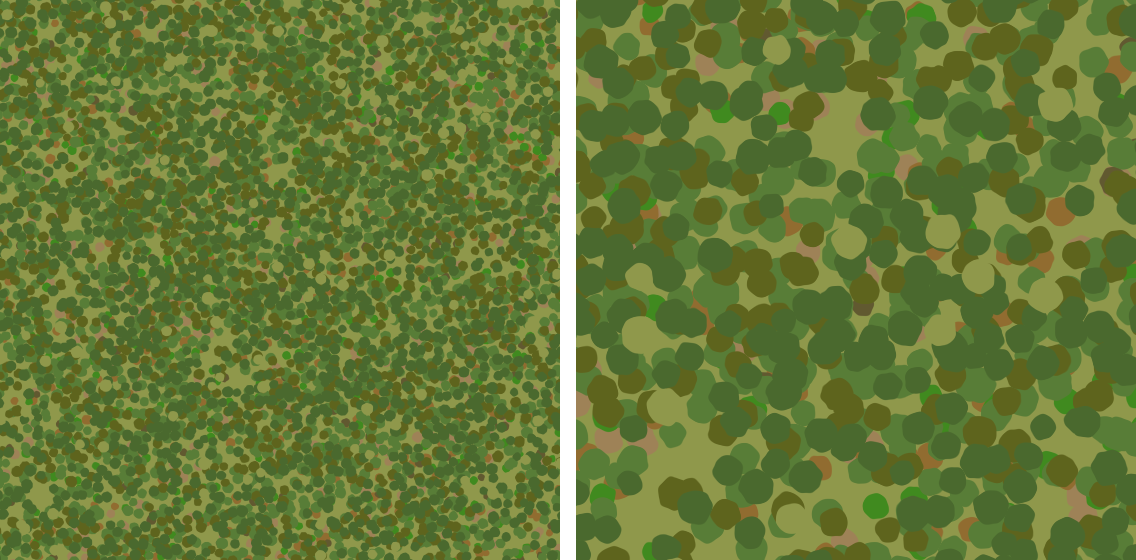
Left, the full canvas; right, a detail of the centre.
This pattern is drawn by a WebGL 1 fragment shader. Its source:

```glsl
precision highp float;

uniform vec2 u_resolution;

const float CELL = 0.019;
const float DOT_RADIUS = 0.009;

const vec3 STRAW = vec3(0.56, 0.595, 0.295);
const vec3 TAN = vec3(0.62, 0.51, 0.34);
const vec3 RUST = vec3(0.57, 0.425, 0.19);
const vec3 UMBER = vec3(0.38, 0.35, 0.19);
const vec3 BRIGHT_GREEN = vec3(0.25, 0.54, 0.12);
const vec3 LEAF_GREEN = vec3(0.345, 0.49, 0.215);
const vec3 OLIVE = vec3(0.37, 0.392, 0.115);
const vec3 FOREST = vec3(0.29, 0.412, 0.18);

vec3 hash3(vec2 p) {
  vec3 q = fract(p.xyx * vec3(0.1031, 0.1030, 0.0973));
  q += dot(q, q.yxz + 33.33);
  return fract((q.xxy + q.yzz) * q.zyx);
}

vec2 gradient(vec2 corner) {
  float angle = 6.2832 * hash3(corner).x;
  return vec2(cos(angle), sin(angle));
}

float gradientNoise(vec2 p) {
  vec2 i = floor(p);
  vec2 f = p - i;
  vec2 u = f * f * f * (f * (f * 6.0 - 15.0) + 10.0);
  vec2 e = vec2(1.0, 0.0);
  float bottom = mix(dot(gradient(i), f),
                     dot(gradient(i + e.xy), f - e.xy), u.x);
  float top = mix(dot(gradient(i + e.yx), f - e.yx),
                  dot(gradient(i + e.xx), f - e.xx), u.x);
  return mix(bottom, top, u.y);
}

// Chance of a dot at p: patchy, slightly wider than tall, thinner near corners
float patchDensity(vec2 p, float density, float clumping, float seed) {
  vec2 fromCentre = p - 0.5;
  float falloff = 1.13 - 0.8 * dot(fromCentre, fromCentre);
  float patches = gradientNoise(p * vec2(10.0, 15.0) + seed * 17.3);
  return density * falloff * max(0.0, 1.0 + clumping * patches);
}

// Coverage of one layer of jittered dots
float dotLayer(vec2 p, float size, float density, float clumping,
               float seed, float pixel) {
  vec2 shift = vec2(0.37, 0.71) * seed;
  vec2 home = floor(p / CELL + shift);
  float cover = 0.0;
  for (int y = -1; y <= 1; y++) {
    for (int x = -1; x <= 1; x++) {
      vec2 id = home + vec2(float(x), float(y));
      vec3 jitter = hash3(id + seed * 71.0);
      vec2 centre = (id + jitter.xy - shift) * CELL;
      float radius = DOT_RADIUS * size * mix(0.82, 1.18, jitter.z);
      float d = length(p - centre) - radius;
      if (d < pixel) {
        float chance = hash3(id + seed * 43.0 + 211.0).x;
        float present = step(chance, patchDensity(centre, density, clumping, seed));
        cover = max(cover, present * (1.0 - smoothstep(-pixel, pixel, d)));
      }
    }
  }
  return cover;
}

void main() {
  vec2 p = gl_FragCoord.xy / u_resolution.y;
  float pixel = 0.7 / u_resolution.y;

  // Slightly uneven dot outlines
  p += 0.0016 * vec2(gradientNoise(p * 140.0), gradientNoise(p * 140.0 + 57.0));

  // Layers from the ground up: size, density, clumping, seed
  vec3 color = STRAW;
  color = mix(color, TAN, dotLayer(p, 0.95, 0.12, 3.0, 1.0, pixel));
  color = mix(color, RUST, dotLayer(p, 0.85, 0.14, 3.0, 2.0, pixel));
  color = mix(color, UMBER, dotLayer(p, 0.85, 0.04, 2.0, 3.0, pixel));
  color = mix(color, BRIGHT_GREEN, dotLayer(p, 0.82, 0.14, 2.0, 4.0, pixel));
  color = mix(color, LEAF_GREEN, dotLayer(p, 1.0, 0.66, 1.8, 5.0, pixel));
  color = mix(color, OLIVE, dotLayer(p, 0.98, 0.42, 2.2, 6.0, pixel));
  color = mix(color, FOREST, dotLayer(p, 1.0, 0.55, 1.8, 7.0, pixel));
  color = mix(color, STRAW, dotLayer(p, 1.05, 0.035, 1.0, 8.0, pixel));

  gl_FragColor = vec4(color, 1.0);
}
```
